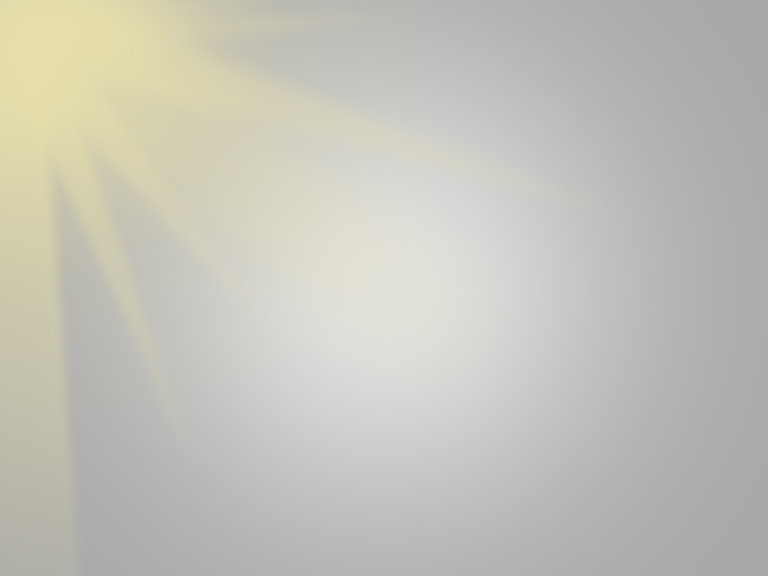
Give the GLSL for this background, as a Shadertoy shader.

```glsl
#define GLOW_CENTER vec2(0.67, 0.5)
#define GLOW_RADIUS 0.42
#define SUN_CENTER vec2(0.045, 0.94)
#define SUN_RADIUS 0.25
#define HAZE_RADIUS 0.46
#define HAZE_STRENGTH 0.34
#define TIP_SOFTNESS 0.014
#define SHADE_GRAY vec3(0.653)
#define GLOW_WHITE vec3(0.885, 0.885, 0.88)
#define SUN_YELLOW vec3(0.905, 0.875, 0.672)

const int RAY_COUNT = 8;

// Start point (xy) and tip (zw) of each ray, in canvas heights
const vec4 RAY_AXES[RAY_COUNT] = vec4[RAY_COUNT](
    vec4(0.000, 0.930, 0.035, -0.110),
    vec4(0.043, 0.930, 0.328, 0.215),
    vec4(0.070, 0.917, 0.490, 0.395),
    vec4(0.060, 0.960, 0.860, 0.370),
    vec4(0.052, 0.955, 1.100, 0.622),
    vec4(0.052, 0.934, 0.720, 0.972),
    vec4(0.052, 0.974, 0.503, 1.000),
    vec4(0.174, 0.913, 0.520, 0.714));

// Half width at the start and the tip, strength, softness at the start
const vec4 RAY_SHAPES[RAY_COUNT] = vec4[RAY_COUNT](
    vec4(0.072, 0.110, 0.72, 0.018),
    vec4(0.039, 0.007, 0.62, 0.018),
    vec4(0.036, 0.006, 0.46, 0.020),
    vec4(0.130, 0.090, 0.46, 0.110),
    vec4(0.060, 0.005, 0.50, 0.036),
    vec4(0.042, 0.000, 0.45, 0.035),
    vec4(0.055, 0.000, 0.45, 0.050),
    vec4(0.020, 0.000, 0.18, 0.016));

float falloff(vec2 p, vec2 center, float radius) {
    vec2 offset = (p - center) / radius;
    return exp(-dot(offset, offset));
}

// Soft beam that fades along its axis
float rayLight(vec2 p, vec4 axis, vec4 shape) {
    vec2 span = axis.zw - axis.xy;
    vec2 offset = p - axis.xy;
    float along = dot(offset, span) / dot(span, span);
    float across = abs(offset.x * span.y - offset.y * span.x) / length(span);
    float t = clamp(along, 0.0, 1.0);
    float halfWidth = mix(shape.x, shape.y, t);
    float softness = max(mix(shape.w, TIP_SOFTNESS, t), 0.9 * shape.y * step(0.1, shape.w));
    float body = 1.0 - smoothstep(halfWidth - softness, halfWidth + softness, across);
    return shape.z * body * pow(1.0 - t, 0.8) * smoothstep(-0.1, 0.12, along);
}

void mainImage(out vec4 fragColor, in vec2 fragCoord) {
    vec2 p = fragCoord / iResolution.y;

    // Gray backdrop with a central glow
    vec3 color = mix(SHADE_GRAY, GLOW_WHITE, falloff(p, GLOW_CENTER, GLOW_RADIUS));

    // Corner sun, haze and rays, layered as translucent light
    float uncovered = 1.0 - 0.92 * falloff(p, SUN_CENTER, SUN_RADIUS);
    uncovered *= 1.0 - HAZE_STRENGTH * falloff(p, SUN_CENTER, HAZE_RADIUS);
    for (int i = 0; i < RAY_COUNT; i++) {
        uncovered *= 1.0 - rayLight(p, RAY_AXES[i], RAY_SHAPES[i]);
    }
    color = mix(SUN_YELLOW, color, uncovered);

    fragColor = vec4(color, 1.0);
}
```
